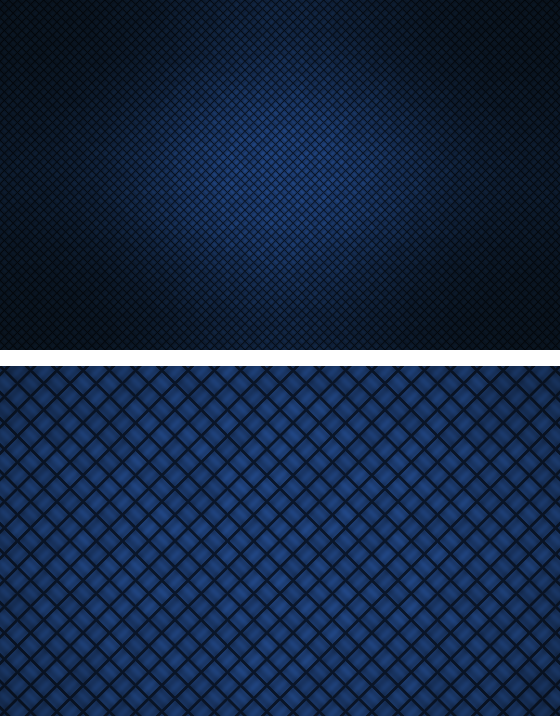
Top: the whole. Bottom: its middle third, enlarged.
Give the GLSL for this pattern, as a Shadertoy shader.

```glsl
const vec2  REPEATS       = vec2(64.0, 40.0);   // diamonds across and down
const vec3  CENTER_COLOR  = vec3(0.108, 0.230, 0.435);
const vec3  EDGE_COLOR    = vec3(0.032, 0.069, 0.108);
const vec2  GLOW_FALLOFF  = vec2(1.45, 0.93);
const float GLOW_POWER    = 1.4;                // above 1 flattens the bright middle
const float GAP_HALFWIDTH = 0.075;              // in strand widths
const float GAP_SHADE     = 0.38;
const float END_SHADE     = 0.84;               // where a strand dips under
const float GLINT         = 0.13;
const float THREADS       = 2.0;                // fine threads per strand
const float THREAD_DEPTH  = 0.05;
const float VARIATION     = 0.12;
const float TAU           = 6.28319;

float hash(vec2 p) {
    vec3 q = fract(vec3(p.xyx) * 0.1031);
    q += dot(q, q.yzx + 33.33);
    return fract((q.x + q.y) * q.z);
}

// Periodic glow: smooth and level at the canvas borders
vec3 glowColor(vec2 uv) {
    vec2 s = sin(0.5 * TAU * (uv - 0.5));
    float spread = dot(GLOW_FALLOFF, s * s);
    return mix(EDGE_COLOR, CENTER_COLOR, exp(-pow(spread, GLOW_POWER)));
}

// Brightness of the diagonal basket weave
float weave(vec2 p, float blur) {
    vec2 diagonal = vec2(p.x + p.y, p.x - p.y);
    vec2 cell = floor(diagonal);
    vec2 local = diagonal - cell;

    // Alternate cells show the strand of the other direction
    float parity = mod(cell.x + cell.y, 2.0);
    vec2 strand = parity < 0.5 ? local : local.yx;
    float across = strand.x;
    float along = strand.y;

    // Rounded ends, a soft glint and fine threads
    float shade = mix(END_SHADE, 1.0, smoothstep(0.0, 0.4, min(along, 1.0 - along)));
    float glint = (across - 0.62) / 0.16;
    shade += GLINT * exp(-glint * glint);
    float detail = 1.0 - smoothstep(0.25, 0.6, blur * THREADS);
    shade += THREAD_DEPTH * detail * cos(TAU * THREADS * across);

    // Each diamond differs a little; the index wraps over the canvas
    vec2 id = mod(vec2(cell.x + cell.y + 1.0, cell.x - cell.y), 2.0 * REPEATS);
    shade *= 1.0 + VARIATION * (hash(id) - 0.5);

    // Dark gaps between strands
    vec2 border = min(local, 1.0 - local);
    float face = smoothstep(GAP_HALFWIDTH - 0.5 * blur, GAP_HALFWIDTH + 0.5 * blur,
                            min(border.x, border.y));
    return mix(GAP_SHADE, shade, face);
}

void mainImage(out vec4 fragColor, in vec2 fragCoord) {
    vec2 uv = fragCoord / iResolution.xy;
    vec2 pixel = REPEATS / iResolution.xy;
    float blur = 1.414 * max(pixel.x, pixel.y);
    fragColor = vec4(glowColor(uv) * weave(uv * REPEATS, blur), 1.0);
}
```
